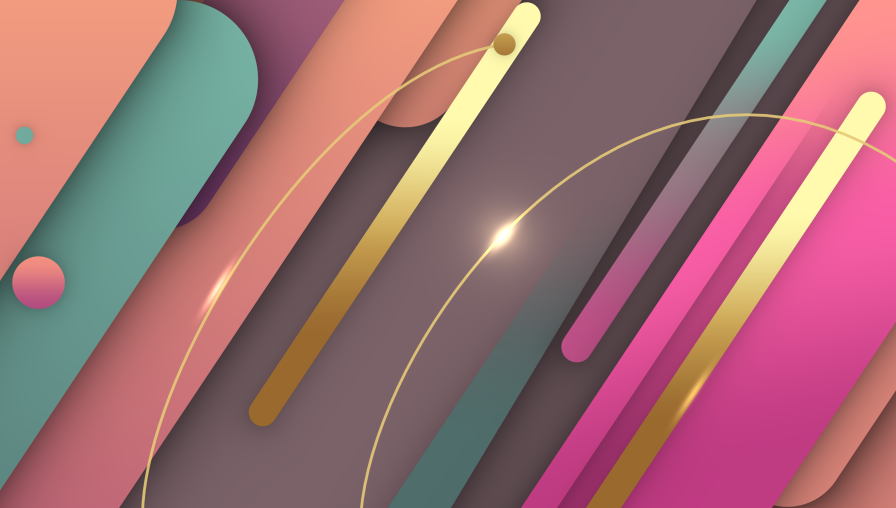
Give the GLSL for this background, as a WebGL 1 fragment shader.

```glsl
precision highp float;
// Layered slanted bands and rounded bars with soft shadows, golden arcs and glints.
// Every layer is a signed distance: it first shades what lies below, then covers it.
// The canvas is 4.35 units high; slanted shapes share one direction, AXIS.

uniform vec2 u_resolution;

const float HEIGHT = 4.35;
const vec2 AXIS = vec2(0.5547, 0.8321);
const vec3 MAUVE = vec3(0.48, 0.385, 0.41);

// Distance to a slanted line given by its x at the bottom and at the top; right is positive.
float edge(vec2 p, float bottomX, float topX) {
  float slope = (topX - bottomX) / HEIGHT;
  return (p.x - bottomX - p.y * slope) / sqrt(1.0 + slope * slope);
}

float segment(vec2 p, vec2 a, vec2 b) {
  vec2 ab = b - a;
  return length(p - a - ab * clamp(dot(p - a, ab) / dot(ab, ab), 0.0, 1.0));
}

// Endless bar with one round end.
float roundBar(vec2 p, vec2 end, vec2 dir, float radius) {
  vec2 q = p - end;
  return length(q - dir * max(dot(q, dir), 0.0)) - radius;
}

vec2 bezier(vec2 a, vec2 b, vec2 c, vec2 d, float t) {
  float s = 1.0 - t;
  return s * s * s * a + 3.0 * s * s * t * b + 3.0 * s * t * t * c + t * t * t * d;
}

float arc(vec2 p, vec2 a, vec2 b, vec2 c, vec2 d) {
  float nearest = 100.0;
  vec2 from = a;
  for (int i = 1; i <= 40; i++) {
    vec2 to = bezier(a, b, c, d, float(i) / 40.0);
    nearest = min(nearest, segment(p, from, to));
    from = to;
  }
  return nearest;
}

float cover(float d, float pixel) {
  return 1.0 - smoothstep(-0.7 * pixel, 0.7 * pixel, d);
}

vec3 layer(vec3 below, vec3 paint, float d, float shadow, float spread, float pixel) {
  below *= 1.0 - shadow * exp(-max(d, 0.0) / spread);
  return mix(below, paint, cover(d, pixel));
}

float glint(vec2 p, vec2 center, vec2 dir, float len, float wide) {
  vec2 q = p - center;
  vec2 r = vec2(dot(q, dir) / len, dot(q, vec2(dir.y, -dir.x)) / wide);
  return exp(-dot(r, r));
}

// Vertical colour ramps
vec3 salmon(float y) {
  return mix(vec3(0.76, 0.41, 0.47), vec3(0.95, 0.61, 0.50), clamp(y / HEIGHT, 0.0, 1.0));
}

vec3 teal(float y) {
  return mix(vec3(0.36, 0.52, 0.50), vec3(0.48, 0.73, 0.67), clamp(y / HEIGHT, 0.0, 1.0));
}

vec3 gold(float t) {
  vec3 color = mix(vec3(0.60, 0.41, 0.18), vec3(0.80, 0.65, 0.33), smoothstep(0.2, 0.52, t));
  return mix(color, vec3(1.0, 0.98, 0.68), smoothstep(0.4, 0.75, t));
}

vec3 pink(float t) {
  vec3 color = mix(vec3(0.75, 0.23, 0.51), vec3(0.98, 0.37, 0.65), smoothstep(0.0, 0.55, t));
  return mix(color, vec3(1.0, 0.58, 0.56), smoothstep(0.5, 1.0, t));
}

void main() {
  float px = HEIGHT / u_resolution.y;
  vec2 p = gl_FragCoord.xy * px;
  float y = p.y;

  // Central panel and its fading teal strip
  float panel = edge(p, 3.86, 6.48);
  vec3 col = layer(MAUVE * 0.96, MAUVE, panel, 0.42, 0.25, px);
  float strip = max(-edge(p, 3.32, 6.22), panel);
  float fade = 1.0 - smoothstep(0.5, 2.8, y);
  float leftShade = 0.15 * fade * exp(-max(strip, 0.0) / 0.15) * step(panel, 0.0);
  col = mix(col * (1.0 - leftShade), vec3(0.31, 0.43, 0.42), fade * cover(strip, px));

  // Teal to rose bar in the dark gap
  vec3 rose = mix(vec3(0.76, 0.32, 0.54), vec3(0.59, 0.50, 0.53), smoothstep(1.4, 3.1, y));
  rose = mix(rose, vec3(0.49, 0.73, 0.67), smoothstep(2.9, 4.2, y));
  col = layer(col, rose, roundBar(p, vec2(4.94, 1.38), AXIS, 0.133), 0.2, 0.12, px);

  // Salmon corner under the folded pink band
  float pinkRight = edge(p, 6.61, 9.51);
  col = mix(col, salmon(2.4), cover(-pinkRight, px));
  col = layer(col, salmon(2.7), roundBar(p, vec2(6.74, 0.51), AXIS, 0.5), 0.5, 0.25, px);
  float pinkLeft = edge(p, 4.46, 7.36);
  float fold = edge(p, 4.77, 7.67);
  vec3 band = pink((y - 0.25 * max(pinkLeft, 0.0)) / HEIGHT);
  band *= 1.0 - 0.3 * exp(-max(fold, 0.0) / 0.2) * cover(-fold, px) * (1.0 - smoothstep(2.3, 3.7, y));
  col = layer(col, band, max(-pinkLeft, pinkRight), 0.35, 0.18, px);
  col = layer(col, gold(y / 3.44), roundBar(p, vec2(7.46, 3.44), -AXIS, 0.125), 0.16, 0.1, px);

  // Left stack, from back to front
  col = layer(col, salmon(y), roundBar(p, vec2(3.47, 3.77), AXIS, 0.51), 0.35, 0.2, px);
  col = layer(col, salmon(y), edge(p, 1.02, 3.92), 0.42, 0.22, px);
  vec3 purple = mix(vec3(0.45, 0.23, 0.42), vec3(0.62, 0.36, 0.47), smoothstep(2.4, HEIGHT, y));
  col = layer(col, purple, roundBar(p, vec2(1.37, 2.88), AXIS, 0.5), 0.2, 0.15, px);
  col = layer(col, teal(y), roundBar(p, vec2(1.53, 3.67), -AXIS, 0.68), 0.4, 0.22, px);
  col = layer(col, salmon(y), roundBar(p, vec2(0.84, 4.43), -AXIS, 0.68), 0.45, 0.24, px);

  // Gold bar and discs
  float bar = segment(p, vec2(2.25, 0.82), vec2(4.51, 4.21)) - 0.12;
  col = layer(col, gold((y - 0.7) / 3.6), bar, 0.16, 0.1, px);
  vec3 ball = mix(vec3(0.70, 0.30, 0.50), vec3(0.95, 0.56, 0.50), smoothstep(1.7, 2.15, y));
  col = layer(col, ball, length(p - vec2(0.33, 1.93)) - 0.225, 0.15, 0.07, px);
  col = layer(col, teal(3.0), length(p - vec2(0.21, 3.19)) - 0.075, 0.1, 0.04, px);

  // Golden arcs
  float arcs = min(
    arc(p, vec2(1.22, -0.05), vec2(1.25, 1.22), vec2(2.8, 3.75), vec2(4.32, 3.97)),
    arc(p, vec2(3.09, -0.05), vec2(3.22, 1.55), vec2(5.45, 4.49), vec2(7.75, 2.92)));
  col = mix(col, vec3(0.90, 0.79, 0.47), 0.9 * cover(arcs - 0.012, px));
  col = layer(col, gold(0.3 + 0.7 * (y - 3.87)), length(p - vec2(4.32, 3.97)) - 0.095, 0.1, 0.04, px);

  // Glow and glints
  vec2 star = vec2(4.31, 2.33);
  float halo = 0.5 * exp(-length(p - star) / 0.16) + 0.6 * glint(p, star, vec2(0.65, 0.76), 0.17, 0.055);
  float sparks = glint(p, vec2(1.86, 1.88), vec2(0.53, 0.85), 0.2, 0.03)
    + 0.7 * glint(p, vec2(5.93, 0.97), AXIS, 0.22, 0.03);
  col += vec3(1.0, 0.88, 0.58) * (halo + 0.55 * sparks);
  gl_FragColor = vec4(clamp(col, 0.0, 1.0), 1.0);
}
```
